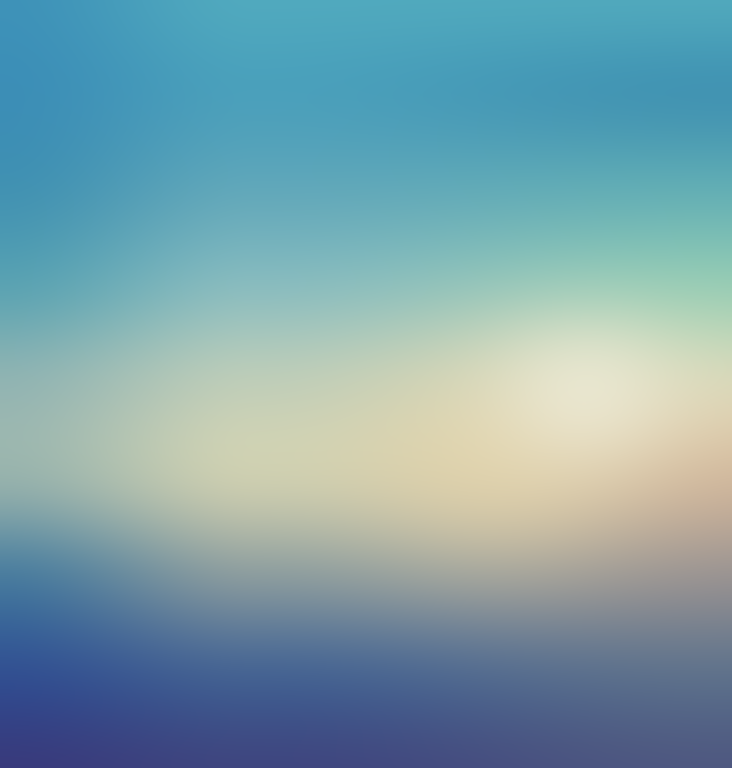
A Shadertoy shader for this background:

```glsl
const int STOPS = 9;

// Vertical ramps, listed from the top edge to the bottom edge
const vec3 LEFT_RAMP[STOPS] = vec3[STOPS](
    vec3(0.243, 0.573, 0.722), vec3(0.235, 0.557, 0.714), vec3(0.259, 0.573, 0.698),
    vec3(0.361, 0.639, 0.698), vec3(0.569, 0.706, 0.698), vec3(0.584, 0.694, 0.675),
    vec3(0.290, 0.486, 0.620), vec3(0.196, 0.314, 0.569), vec3(0.220, 0.227, 0.486));
const vec3 MIDDLE_RAMP[STOPS] = vec3[STOPS](
    vec3(0.314, 0.663, 0.745), vec3(0.294, 0.627, 0.733), vec3(0.384, 0.659, 0.729),
    vec3(0.541, 0.737, 0.745), vec3(0.745, 0.804, 0.722), vec3(0.796, 0.804, 0.690),
    vec3(0.541, 0.608, 0.620), vec3(0.275, 0.392, 0.573), vec3(0.243, 0.271, 0.498));
const vec3 RIGHT_RAMP[STOPS] = vec3[STOPS](
    vec3(0.314, 0.659, 0.737), vec3(0.259, 0.580, 0.698), vec3(0.392, 0.686, 0.706),
    vec3(0.600, 0.800, 0.706), vec3(0.843, 0.839, 0.718), vec3(0.808, 0.714, 0.612),
    vec3(0.596, 0.573, 0.569), vec3(0.376, 0.447, 0.545), vec3(0.306, 0.345, 0.502));
const float MIDDLE_X = 0.35;

// Glows, placed as fractions of the canvas
const vec3 GOLD = vec3(0.910, 0.847, 0.675);
const vec2 GOLD_CENTER = vec2(0.68, 0.40);
const vec2 GOLD_RADIUS = vec2(0.20, 0.15);
const float GOLD_STRENGTH = 0.60;

const vec3 CREAM = vec3(0.941, 0.933, 0.863);
const vec2 CREAM_CENTER = vec2(0.80, 0.49);
const vec2 CREAM_RADIUS = vec2(0.13, 0.10);
const float CREAM_STRENGTH = 0.65;

// Catmull-Rom curve through evenly spaced colour stops
vec3 sampleRamp(vec3 ramp[STOPS], float depth) {
    float position = clamp(depth, 0.0, 1.0) * float(STOPS - 1);
    int i = min(int(position), STOPS - 2);
    float t = position - float(i);
    vec3 a = ramp[max(i - 1, 0)];
    vec3 b = ramp[i];
    vec3 c = ramp[i + 1];
    vec3 d = ramp[min(i + 2, STOPS - 1)];
    return b + 0.5 * t * (c - a + t * (2.0 * a - 5.0 * b + 4.0 * c - d
                        + t * (3.0 * (b - c) + d - a)));
}

float glow(vec2 uv, vec2 center, vec2 radius) {
    vec2 offset = (uv - center) / radius;
    return exp(-dot(offset, offset));
}

void mainImage(out vec4 fragColor, in vec2 fragCoord) {
    vec2 uv = fragCoord / iResolution.xy;
    float depth = 1.0 - uv.y;

    // Blend the ramps across the width
    vec3 color = mix(sampleRamp(LEFT_RAMP, depth), sampleRamp(MIDDLE_RAMP, depth),
                     smoothstep(0.0, MIDDLE_X, uv.x));
    color = mix(color, sampleRamp(RIGHT_RAMP, depth), smoothstep(MIDDLE_X, 1.0, uv.x));

    // Warm light over the horizon
    color = mix(color, GOLD, GOLD_STRENGTH * glow(uv, GOLD_CENTER, GOLD_RADIUS));
    color = mix(color, CREAM, CREAM_STRENGTH * glow(uv, CREAM_CENTER, CREAM_RADIUS));

    fragColor = vec4(clamp(color, 0.0, 1.0), 1.0);
}
```
